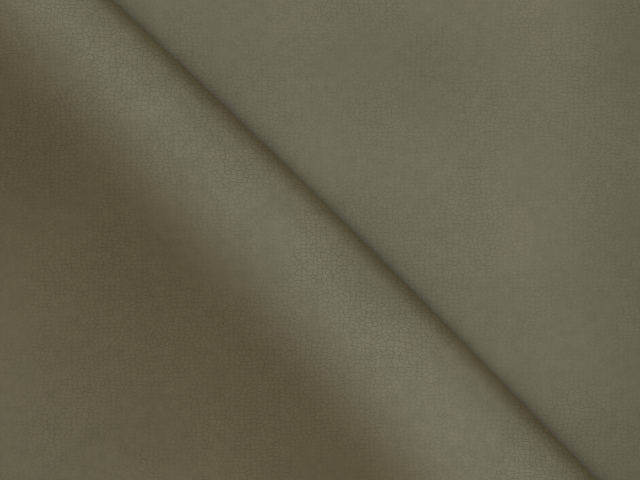
This texture is drawn by a Shadertoy shader. Its source:

```glsl
// Folded olive leather: a diagonal roll of hide lies over a flat sheet.
// A signed distance to the curved fold drives the shading on both sides;
// warped cellular creases and layered value noise supply the grain.

const vec3 DEEP = vec3(0.285, 0.255, 0.175);
const vec3 BROWN = vec3(0.352, 0.322, 0.240);
const vec3 OLIVE = vec3(0.412, 0.398, 0.325);
const vec3 LIGHT = vec3(0.455, 0.442, 0.370);

float hash(vec2 p) {
    return fract(sin(dot(p, vec2(127.1, 311.7))) * 43758.545);
}

vec2 hash2(vec2 p) {
    return vec2(hash(p), hash(p + 37.3));
}

float valueNoise(vec2 p) {
    vec2 cell = floor(p);
    vec2 f = fract(p);
    f = f * f * (3.0 - 2.0 * f);
    float low = mix(hash(cell), hash(cell + vec2(1, 0)), f.x);
    float high = mix(hash(cell + vec2(0, 1)), hash(cell + vec2(1, 1)), f.x);
    return mix(low, high, f.y);
}

float fbm(vec2 p) {
    float sum = 0.0;
    float amp = 0.5;
    for (int i = 0; i < 4; i++) {
        sum += amp * valueNoise(p);
        p = mat2(1.6, 1.2, -1.2, 1.6) * p + 7.1;
        amp *= 0.5;
    }
    return sum;
}

// Gap between the two nearest cell centres: zero along a crease.
float creaseGap(vec2 p) {
    vec2 cell = floor(p);
    float nearest = 8.0;
    float second = 8.0;
    for (int y = -1; y <= 1; y++) {
        for (int x = -1; x <= 1; x++) {
            vec2 id = cell + vec2(x, y);
            float dist = length(id + 0.15 + 0.7 * hash2(id) - p);
            second = min(second, max(nearest, dist));
            nearest = min(nearest, dist);
        }
    }
    return second - nearest;
}

// Signed distance to the fold: positive on the flat sheet, upper right.
float foldDistance(vec2 p) {
    vec2 start = vec2(0.234, 1.0);
    vec2 along = normalize(vec2(1.007, -1.0));
    vec2 q = p - start;
    float t = clamp(dot(q, along) / 1.419, 0.0, 1.0);
    return dot(q, vec2(-along.y, along.x)) - 0.011 * sin(3.14159 * t);
}

float blob(vec2 p, vec2 centre, vec2 radius) {
    vec2 q = (p - centre) / radius;
    return exp(-dot(q, q));
}

// Roll: dark lip, lit crest, brown valley, then a slow recovery.
vec3 rollColor(vec2 p, float s) {
    float spread = mix(0.30, 0.215, p.y);
    vec3 col = mix(DEEP, OLIVE, smoothstep(-0.012, 0.042, s));
    col = mix(col, LIGHT, 0.85 * smoothstep(0.025, 0.105, s));
    col = mix(col, BROWN, smoothstep(spread - 0.13, spread + 0.055, s));
    float recovery = smoothstep(0.30, 0.85, s);
    col = mix(col, OLIVE, 0.62 * recovery);
    return col * (1.0 - 0.05 * blob(p, vec2(0.0, 0.74), vec2(0.3, 0.2)));
}

// Sheet: contact shadow by the fold and soft, broad tonal drift.
vec3 sheetColor(vec2 p, float d) {
    vec3 col = mix(OLIVE, LIGHT, 0.45);
    col = mix(col, LIGHT, 0.4 * blob(p, vec2(0.98, 0.58), vec2(0.3, 0.28)));
    col *= 1.0 - 0.10 * smoothstep(1.12, 1.36, p.x);
    col *= 1.0 - 0.07 * blob(p, vec2(0.86, 0.86), vec2(0.17, 0.13));
    float shadow = 0.26 * exp(-max(d, 0.0) / 0.011) + 0.08 * exp(-max(d, 0.0) / 0.05);
    return col * (1.0 - shadow);
}

// Relative brightness of the pebbled surface, centred on zero.
float leatherGrain(vec2 p, float strength) {
    vec2 warp = vec2(fbm(p * 22.0), fbm(p * 22.0 + 19.0)) - 0.5;
    vec2 q = p + 0.018 * warp;
    float gap = creaseGap(q * vec2(88.0, 112.0));
    float patches = smoothstep(0.25, 0.65, fbm(p * 9.0 + 4.0));
    float crease = smoothstep(0.0, 0.32, gap) - 0.65;
    float pebble = valueNoise(q * 75.0) - 0.5;
    float fibre = valueNoise(p * vec2(260.0, 310.0)) - 0.5;
    return strength * (0.085 * crease * mix(0.35, 1.0, patches) + 0.05 * pebble) + 0.035 * fibre;
}

void mainImage(out vec4 fragColor, in vec2 fragCoord) {
    vec2 p = fragCoord / iResolution.y;
    float d = foldDistance(p) + 0.002 * (valueNoise(p * 60.0) - 0.5);
    float edge = 0.8 / iResolution.y + 0.001;
    float onSheet = smoothstep(-edge, edge, d);
    vec3 col = mix(rollColor(p, -d), sheetColor(p, d), onSheet);

    float crest = blob(vec2(d, 0.0), vec2(-0.10, 0.0), vec2(0.09, 1.0));
    float strength = mix(0.85 + 0.3 * crest, 0.75, onSheet);
    float mottling = 0.09 * (fbm(p * 4.5 + 2.0) - 0.47);
    col *= 1.0 + leatherGrain(p, strength) + mottling;
    fragColor = vec4(col, 1.0);
}
```
